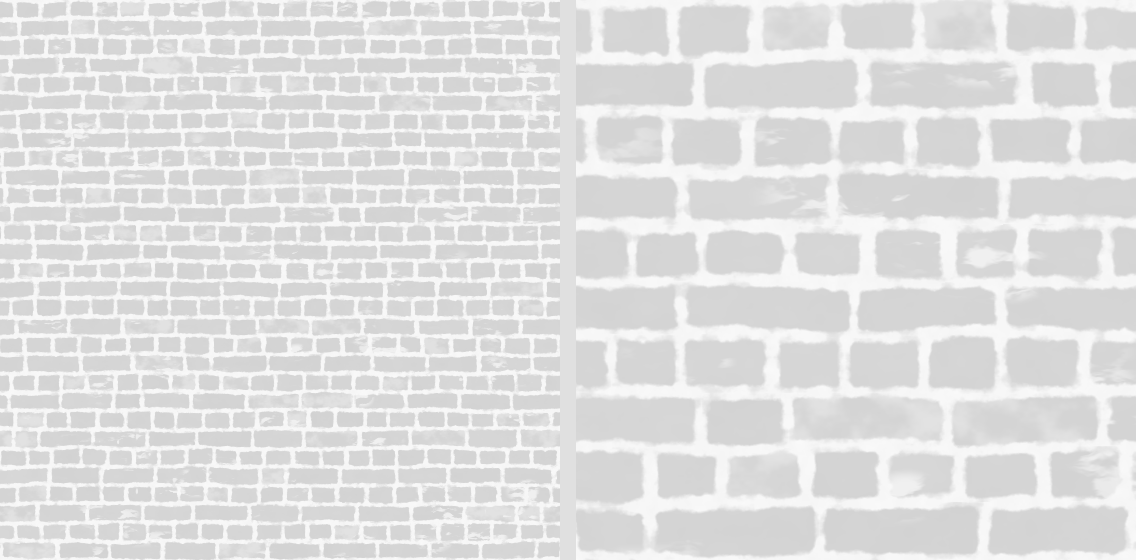
Left: the whole. Right: its middle third, enlarged.
This texture is drawn by a Shadertoy shader. Its source:

```glsl
// Pale brick wall: rows of short bricks alternate with rows of long ones.
// Each brick is a rounded box with jittered joints and noise-eaten edges;
// wrapped value noise adds mottled mortar, faded bricks and mortar smears.

#define ROWS 30.0            // courses up the canvas, even ones are long
#define UNITS 21.0           // short brick widths across the canvas
#define JOINT 0.0039         // half the mortar width
#define ROUNDING 0.0032      // brick corner radius
#define JITTER 0.20          // shift of upright joints, in units
#define ROUGHNESS 0.0042     // depth of edge erosion
#define FADED_SHARE 0.13     // share of bricks with a pale film
#define BRICK vec3(0.835)
#define FILM vec3(0.90)
#define MORTAR vec3(0.967)

// Integer hash: cell and seed to 0..1
float hash(vec2 cell, float seed) {
    uvec3 v = uvec3(ivec3(vec3(cell, seed))) * 1664525u + 1013904223u;
    v.x += v.y * v.z; v.y += v.z * v.x; v.z += v.x * v.y;
    v ^= v >> 16u;
    v.x += v.y * v.z; v.y += v.z * v.x; v.z += v.x * v.y;
    return float(v.z >> 8u) / 16777216.0;
}

// Value noise with a whole number of cells per canvas, so it wraps
float noise(vec2 uv, vec2 cells, float seed) {
    vec2 p = uv * cells, i = floor(p), f = p - i;
    f = f * f * (3.0 - 2.0 * f);
    vec2 a = mod(i, cells), b = mod(i + 1.0, cells);
    return mix(mix(hash(a, seed), hash(vec2(b.x, a.y), seed), f.x),
               mix(hash(vec2(a.x, b.y), seed), hash(b, seed), f.x), f.y);
}

float fbm(vec2 uv, vec2 cells, float seed) {
    float sum = 0.0, gain = 0.533;
    for (int i = 0; i < 4; i++) {
        sum += gain * noise(uv, cells, seed + float(i));
        cells *= 2.0;
        gain *= 0.5;
    }
    return sum;
}

float roundBox(vec2 p, vec2 halfSize, float radius) {
    vec2 q = abs(p) - halfSize + radius;
    return length(max(q, 0.0)) + min(max(q.x, q.y), 0.0) - radius;
}

// Signed distance to the nearest brick; id receives its column and row
float brickDistance(vec2 uv, out vec2 id) {
    // Slightly wavy beds
    float y = uv.y * ROWS + 0.14 * (noise(uv, vec2(14.0, 30.0), 1.0) - 0.5);
    float row = mod(floor(y), ROWS);
    bool isLong = mod(row, 2.0) < 0.5;

    // Shift each row, then move its joints
    float x = mod(uv.x * UNITS + UNITS * hash(vec2(row, 0.0), 2.0), UNITS);
    float k = floor(x);
    float shift = mix(hash(vec2(k, row), 3.0),
                      hash(vec2(mod(k + 1.0, UNITS), row), 3.0), x - k);
    x = mod(x + JITTER * (shift - 0.5), UNITS);

    // Long rows hold pairs of units and one odd short brick
    float width = isLong && x < UNITS - 1.0 ? 2.0 : 1.0;
    float left = floor(x / width) * width;
    id = vec2(left, row);

    vec2 p = vec2((x - left - 0.5 * width) / UNITS, (fract(y) - 0.5) / ROWS);
    p.y += p.x * 0.04 * (hash(id, 4.0) - 0.5);
    vec2 halfSize = 0.5 * vec2(width / UNITS, 1.0 / ROWS) - JOINT;
    halfSize += 0.0012 * (vec2(hash(id, 5.0), hash(id, 6.0)) - 0.5);
    return roundBox(p, halfSize, ROUNDING);
}

void mainImage(out vec4 fragColor, in vec2 fragCoord) {
    vec2 uv = fragCoord / iResolution.xy;
    float pixel = 1.0 / min(iResolution.x, iResolution.y);

    // Eroded outline
    vec2 id;
    float d = brickDistance(uv, id);
    float grain = fbm(uv, vec2(150.0), 10.0);
    d += ROUGHNESS * (grain - 0.5);
    d += 0.002 * (noise(uv, vec2(64.0), 20.0) - 0.5);

    // Brick face: faint tone changes and an occasional pale film
    float cloud = fbm(uv, vec2(48.0, 60.0), 30.0);
    vec3 face = BRICK + 0.012 * (hash(id, 40.0) - 0.5) + 0.016 * (cloud - 0.5);
    float faded = step(hash(id, 41.0), FADED_SHARE);
    face = mix(face, FILM, 0.75 * faded * smoothstep(0.35, 0.72, cloud));

    // Smears and chips of mortar on a few worn areas
    float worn = smoothstep(0.66, 0.86, noise(uv, vec2(17.0, 24.0), 50.0));
    float streak = fbm(uv + vec2(0.0, 0.01 * cloud), vec2(40.0, 110.0), 60.0);
    float smear = worn * smoothstep(0.56, 0.72, streak);
    float chip = smoothstep(0.88, 0.96, noise(uv, vec2(90.0), 70.0));
    chip *= step(0.9, hash(id, 42.0));
    face = mix(face, MORTAR, max(0.8 * smear, 0.7 * chip));

    // Mortar: bright core with thin grey patches towards the bricks
    float body = fbm(uv, vec2(90.0, 120.0), 80.0) + d * 70.0;
    vec3 mortar = mix(FILM, MORTAR, smoothstep(0.3, 0.65, body));
    mortar += 0.025 * (grain - 0.5);

    float soft = max(0.0013, 0.8 * pixel);
    vec3 color = mix(face, mortar, smoothstep(-soft, soft, d));
    fragColor = vec4(color, 1.0);
}
```
